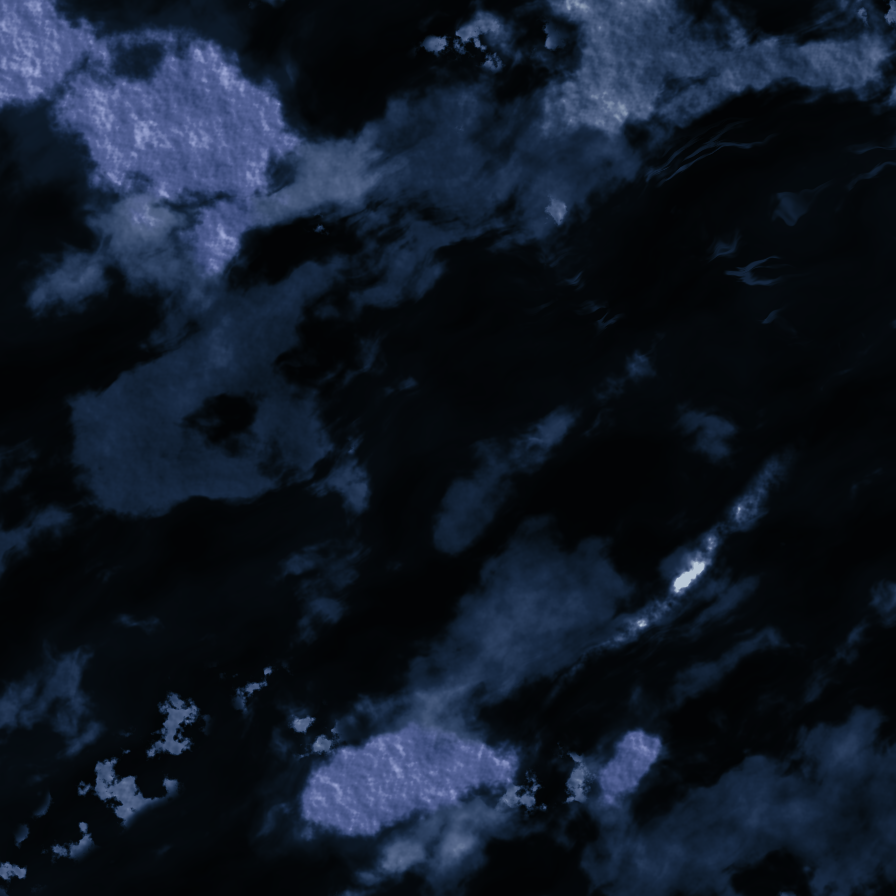
This texture is drawn by a WebGL 2 fragment shader. Its source:

```glsl
#version 300 es
precision highp float;
// Night-blue cloud fields over a dark sea: ragged veils, slanted wisps, billowing
// storm heads and bright flecks. Soft ellipses set the layout, warped fractal noise
// tears their edges, and one brightness level is coloured by a ramp.

uniform vec2 u_resolution;
out vec4 fragColor;

float hash(vec2 cell) {
    vec3 q = fract(cell.xyx * 0.1031);
    q += dot(q, q.yzx + 33.33);
    return fract((q.x + q.y) * q.z);
}

float valueNoise(vec2 p) {
    vec2 i = floor(p), f = fract(p);
    f = f * f * (3.0 - 2.0 * f);
    return mix(mix(hash(i), hash(i + vec2(1, 0)), f.x),
               mix(hash(i + vec2(0, 1)), hash(i + vec2(1, 1)), f.x), f.y);
}

// Fractal noise centred on zero
float fbm(vec2 p) {
    float sum = 0.0, gain = 0.5;
    for (int i = 0; i < 5; i++) {
        sum += gain * (2.0 * valueNoise(p + 40.0) - 1.0);
        p = mat2(1.6, 1.2, -1.2, 1.6) * p + 7.3;
        gain *= 0.54;
    }
    return sum;
}

vec2 turn(vec2 p, float angle) {
    float c = cos(angle), s = sin(angle);
    return vec2(c * p.x + s * p.y, c * p.y - s * p.x);
}

// Tilted ellipse: 1 at its centre, 0 on its rim, negative outside
float region(vec2 p, vec2 centre, vec2 radius, float angle) {
    return 1.0 - length(turn(p - centre, angle) / radius);
}

vec3 ramp(float level) {
    vec3 stops[7] = vec3[7](
        vec3(0.006, 0.012, 0.018), vec3(0.025, 0.05, 0.075), vec3(0.05, 0.10, 0.16),
        vec3(0.09, 0.16, 0.26), vec3(0.18, 0.26, 0.39), vec3(0.33, 0.40, 0.54),
        vec3(0.72, 0.78, 0.84));
    vec3 colour = stops[0];
    for (int i = 1; i < 7; i++)
        colour = mix(colour, stops[i], clamp(level * 6.0 - float(i - 1), 0.0, 1.0));
    return colour;
}

void main() {
    vec2 p = gl_FragCoord.xy / u_resolution.y;
    vec2 w = p + 0.05 * vec2(fbm(p * 6.0), fbm(p * 6.0 + 19.0));

    // Shared textures: coarse tears, slanted wisps, thin strands, lit billows
    float tears = fbm(w * 13.0);
    float wisp = fbm(turn(w, 0.6) * vec2(5.0, 17.0));
    float strand = 1.0 - abs(fbm(turn(w, 0.42) * vec2(9.0, 38.0) + 5.0)) * 4.0;
    float billow = fbm(p * 25.0);
    float relief = billow - fbm(p * 25.0 + vec2(0.09, 0.06));
    float ragged = 0.8 * tears + 0.8 * wisp + 0.3 * billow;

    // Dark sea with a faint haze
    float level = 0.06 + 0.12 * wisp + 0.05 * tears;

    // Thin veils
    float low = region(w, vec2(0.60, 0.32), vec2(0.32, 0.14), 0.55);
    float corner = region(w, vec2(0.84, 0.07), vec2(0.36, 0.19), 0.2);
    float upper = region(w, vec2(0.52, 0.82), vec2(0.36, 0.12), 0.3);
    float thin = max(max(low, upper), corner + 0.05);
    level += 0.27 * smoothstep(0.1, 0.7, thin + 1.5 * ragged)
           * (1.0 + 0.9 * billow + 0.8 * wisp);

    // Broad diagonal veil
    float broad = region(w, vec2(0.27, 0.61), vec2(0.36, 0.13), 0.75);
    float veil = smoothstep(0.05, 0.5, broad + 1.1 * ragged);
    level = mix(level, 0.44 + 0.16 * wisp + 0.12 * billow + 0.15 * relief, veil * 0.92);

    // Parallel strands on the right and one long curved filament
    float strandArea = smoothstep(0.0, 0.5, region(w, vec2(0.80, 0.73), vec2(0.30, 0.14), 0.3));
    level += 0.36 * strandArea * smoothstep(0.25, 0.9, strand) * smoothstep(0.0, 0.35, tears + 0.08);
    float t = w.x - 0.62;
    float across = abs(w.y - 0.22 - t - 2.0 * t * t * t) * 0.7;
    float along = smoothstep(-0.02, 0.05, t) * (1.0 - smoothstep(0.22, 0.27, t));
    float filament = along * (1.0 - smoothstep(0.0, 0.012 + 0.08 * max(t, 0.0), across));
    level += filament * (0.42 + 0.6 * billow + 0.6 * relief);

    // Grey sheet along the top
    float sheet = region(w, vec2(0.84, 0.94), vec2(0.37, 0.09), -0.05);
    float sheetCover = smoothstep(0.0, 0.55, sheet + 0.9 * ragged);
    level = mix(level, 0.71 + 0.22 * billow + 0.35 * relief + 0.15 * wisp, sheetCover);

    // Storm heads with a dim halo
    float head = region(w, vec2(0.20, 0.86), vec2(0.14, 0.105), -0.5);
    head = max(head, region(w, vec2(0.02, 0.94), vec2(0.11, 0.10), 0.6));
    head = max(head, region(w, vec2(0.24, 0.75), vec2(0.065, 0.05), 0.6));
    head = max(head, region(w, vec2(0.46, 0.14), vec2(0.13, 0.055), 0.25));
    head = max(head, region(w, vec2(0.71, 0.13), vec2(0.035, 0.06), -0.5));
    level += 0.22 * smoothstep(-0.6, 0.1, head + 0.9 * ragged);
    float headCover = smoothstep(0.0, 0.32, head + 0.45 * tears + 0.3 * billow);
    level = mix(level, 0.80 + 0.10 * billow + 0.38 * relief, headCover);

    // Bright flecks: two dense rows and sparse noise-placed groups
    float group = region(w, vec2(0.12, 0.13), vec2(0.18, 0.055), 0.75);
    group = max(group, region(w, vec2(0.32, 0.19), vec2(0.10, 0.05), -0.7));
    group = max(group, region(w, vec2(0.55, 0.95), vec2(0.09, 0.03), 0.0) + 0.1);
    group = max(group, 2.5 * (fbm(p * 8.0 + 31.0) - 0.36));
    float fleck = smoothstep(0.0, 0.4, group) * smoothstep(0.02, 0.3, fbm(p * 42.0 + 11.0));
    level = mix(level, 0.84 + 0.5 * relief, fleck * 0.9);

    vec3 colour = ramp(clamp(level, 0.0, 1.0));
    colour *= mix(vec3(1.0), vec3(1.0, 0.97, 1.1), headCover);
    fragColor = vec4(colour, 1.0);
}
```
